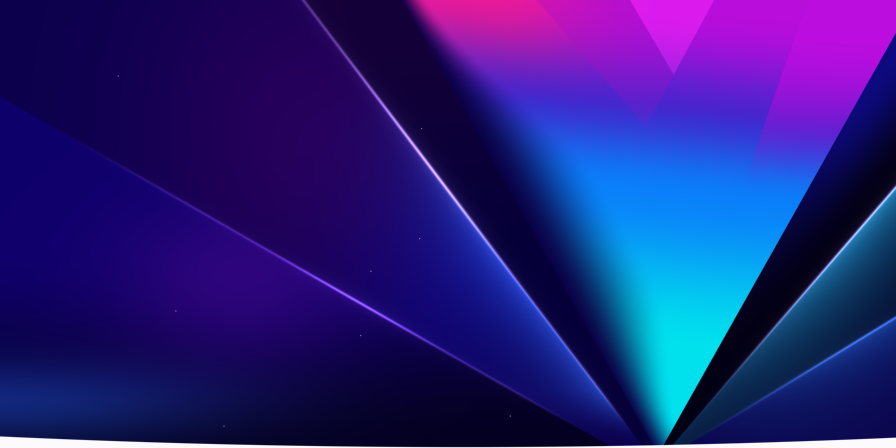
Give the GLSL for this background, as a Shadertoy shader.

```glsl
// Fan of neon light between dark folded planes, above a curved white rim.

const vec3 NAVY = vec3(0.045, 0.0, 0.30);
const vec3 INK = vec3(0.015, 0.0, 0.13);
const vec3 PLUM = vec3(0.16, 0.0, 0.36);
const vec3 VIOLET = vec3(0.20, 0.02, 0.50);
const vec3 INDIGO = vec3(0.25, 0.15, 0.80);
const vec3 AZURE = vec3(0.04, 0.50, 0.98);
const vec3 CYAN = vec3(0.0, 0.88, 0.93);
const vec3 PINK = vec3(0.92, 0.10, 0.60);
const vec3 MAGENTA = vec3(0.72, 0.05, 0.86);
const vec3 LILAC = vec3(0.80, 0.66, 0.98);

float hash(vec2 p) {
    return fract(sin(dot(p, vec2(127.1, 311.7))) * 43758.5453);
}

// Signed distance to the line a-b, positive on its left side
float side(vec2 p, vec2 a, vec2 b) {
    vec2 n = normalize(b - a);
    return n.x * (p.y - a.y) - n.y * (p.x - a.x);
}

float cover(float d, float aa) {
    return smoothstep(-aa, aa, d);
}

// Soft elliptical spot of light
float spot(vec2 p, vec2 centre, vec2 size) {
    vec2 q = (p - centre) / size;
    return exp(-dot(q, q));
}

// Thin bright edge with a faint halo
float rim(float d, float width) {
    return exp(-d * d / (width * width)) + 0.18 * exp(-abs(d) / (4.0 * width));
}

// Sparse faint specks scattered over a grid
float dust(vec2 p) {
    vec2 cell = floor(p * 9.0);
    vec2 offset = 0.2 + 0.6 * vec2(hash(cell), hash(cell + 17.0));
    float r = length(fract(p * 9.0) - offset);
    return step(0.95, hash(cell + 5.0)) * smoothstep(0.025, 0.0, r);
}

// Upper left plane, with blue light along its right edge
vec3 upperPlane(vec2 p, float edge) {
    vec3 col = mix(NAVY, PLUM, 0.9 * spot(p, vec2(0.68, 0.72), vec2(0.34, 0.42)));
    float low = smoothstep(0.85, 0.35, p.y) * smoothstep(0.0, 0.14, p.y);
    col += vec3(0.07, 0.24, 0.40) * low * exp(-abs(edge) / 0.07);
    return col + vec3(0.0, 0.01, 0.12) * spot(p, vec2(1.0, 0.35), vec2(0.25));
}

// Lower left plane, dark towards the bottom
vec3 lowerPlane(vec2 p) {
    vec3 col = mix(INK, vec3(0.055, 0.0, 0.42), smoothstep(0.02, 0.45, p.y));
    col = mix(col, VIOLET, 0.85 * spot(p, vec2(0.54, 0.38), vec2(0.28, 0.18)));
    return col + vec3(0.05, 0.15, 0.32) * spot(p, vec2(0.0, 0.10), vec2(0.50, 0.09));
}

// Bright fan: cyan at the apex, through blue, to magenta and pink
vec3 fan(vec2 p, float leftEdge, float aa) {
    float h = p.y + 0.10 * (p.x - 1.5);
    vec3 top = mix(PINK, MAGENTA, smoothstep(1.10, 1.48, p.x));
    vec3 col = mix(CYAN, AZURE, smoothstep(0.22, 0.59, h));
    col = mix(col, INDIGO, smoothstep(0.56, 0.78, h));
    col = mix(col, top, smoothstep(0.72, 0.98, h));

    // Translucent facets, fading out downwards
    float fade = smoothstep(0.56, 0.95, p.y);
    float middle = cover(side(p, vec2(1.367, 0.58), vec2(1.594, 1.0)), aa);
    float right = cover(side(p, vec2(1.654, 0.57), vec2(1.802, 1.0)), aa);
    float notch = cover(side(p, vec2(1.406, 1.0), vec2(1.50, 0.84)), aa);
    float sliver = cover(side(p, vec2(1.198, 1.0), vec2(1.37, 0.80)), aa);
    col = mix(col, vec3(0.42, 0.03, 0.76), 0.55 * fade * (1.0 - middle) * (1.0 - right));
    col = mix(col, vec3(0.86, 0.06, 0.92), 0.6 * fade * (1.0 - right));
    col = mix(col, vec3(0.66, 0.06, 0.78), 0.35 * fade * middle * sliver);
    col += vec3(0.16, 0.05, 0.10) * fade * middle * notch;

    // Shadowed left flank, softest at middle height
    float softness = mix(0.05, 0.19, smoothstep(1.0, 0.60, p.y));
    softness *= mix(0.35, 1.0, smoothstep(0.0, 0.40, p.y));
    return mix(vec3(0.04, 0.0, 0.27), col, smoothstep(-0.01, softness, leftEdge));
}

void mainImage(out vec4 fragColor, in vec2 fragCoord) {
    vec2 p = fragCoord / iResolution.y;
    float aa = 0.8 / iResolution.y;
    vec2 apex = vec2(1.482, 0.008);

    // Fold lines
    float longFold = side(p, vec2(0.677, 1.0), vec2(1.420, 0.023));
    float lowFold = side(p, vec2(0.0, 0.784), vec2(1.25, 0.068));
    float fanLeft = side(p, vec2(0.898, 1.0), vec2(1.45, 0.02));
    float fanRight = side(p, apex, vec2(2.0, 0.927));
    float tealFold = side(p, vec2(1.53, 0.04), vec2(2.0, 0.583));
    float blueFold = side(p, vec2(1.58, 0.035), vec2(2.0, 0.292));

    // Planes left of the fan
    vec3 col = mix(lowerPlane(p), upperPlane(p, longFold), cover(lowFold, aa));
    vec3 gap = mix(vec3(0.02, 0.0, 0.22), vec3(0.08, 0.0, 0.22), smoothstep(0.4, 1.0, p.y));
    col = mix(col, gap, cover(longFold, aa));
    col = mix(col, fan(p, fanLeft, aa), cover(fanLeft, 0.004));

    // Planes right of the fan
    float reach = smoothstep(1.50, 1.95, p.x);
    vec3 shade = mix(INK * 0.6, vec3(0.05, 0.04, 0.50), smoothstep(0.02, 0.20, tealFold) * reach);
    vec3 teal = mix(INK, vec3(0.09, 0.46, 0.66), exp(tealFold / 0.10) * (0.3 + 0.7 * reach));
    vec3 blue = mix(vec3(0.04, 0.02, 0.30), vec3(0.08, 0.22, 0.56), exp(blueFold / 0.07) * reach);
    vec3 wing = mix(blue, teal, cover(blueFold, aa));
    wing = mix(wing, shade, cover(tealFold, aa));
    col = mix(wing, col, cover(fanRight, aa));

    // Lit edges
    float above = smoothstep(0.03, 0.15, p.y);
    float leftSide = 1.0 - cover(fanLeft, aa);
    float rightSide = 1.0 - cover(fanRight, aa);
    float longGlow = 0.25 + 0.65 * spot(p, vec2(0.97, 0.62), vec2(0.24));
    float lowGlow = 0.22 + 0.55 * spot(p, vec2(0.80, 0.32), vec2(0.16));
    col += LILAC * rim(longFold, 0.0035) * longGlow * above * leftSide;
    col += vec3(0.62, 0.42, 0.95) * rim(lowFold, 0.003) * lowGlow * above
         * smoothstep(0.1, 0.5, p.x) * (1.0 - cover(longFold, aa));
    col += LILAC * rim(tealFold, 0.003) * 0.65 * reach * rightSide;
    col += vec3(0.35, 0.50, 0.90) * rim(blueFold, 0.003) * 0.5 * reach * rightSide;
    col += vec3(0.4) * dust(p) * leftSide;

    // Curved white rim at the bottom
    float bow = 0.002 + 0.0225 * (p.x - 1.03) * (p.x - 1.03);
    col = mix(vec3(0.99, 0.98, 0.99), col, cover(p.y - bow, aa));
    fragColor = vec4(clamp(col, 0.0, 1.0), 1.0);
}
```
